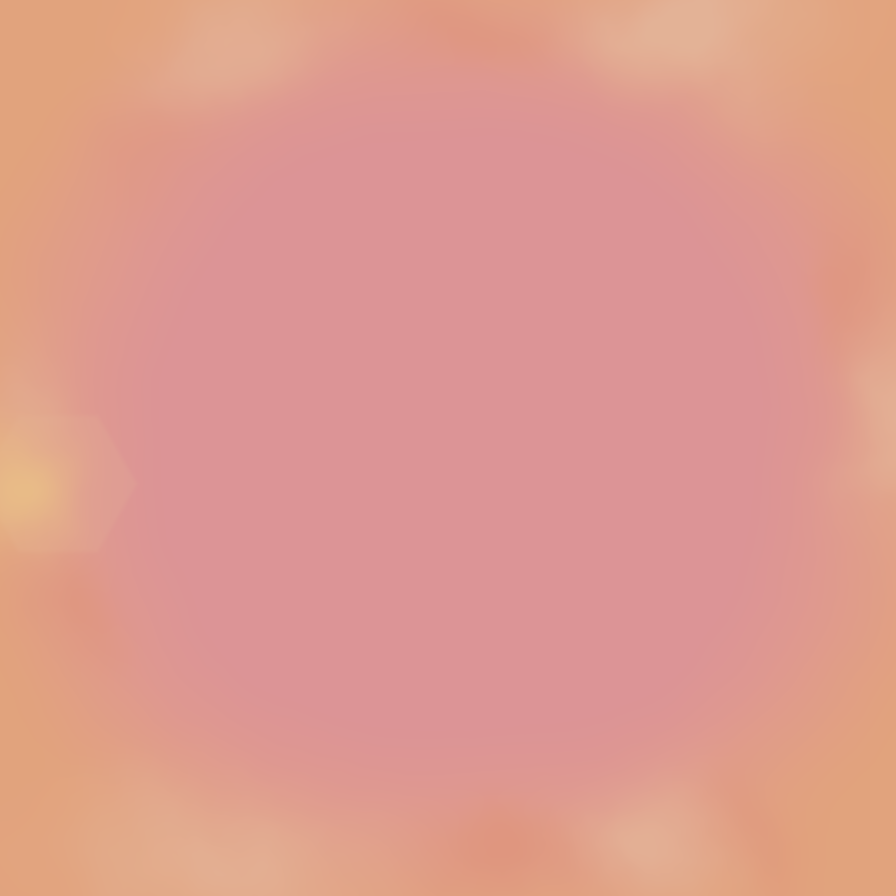
This background is drawn by a Shadertoy shader. Its source:

```glsl
const vec3 ROSE = vec3(0.862, 0.580, 0.588);
const vec3 CORAL = vec3(0.876, 0.602, 0.555);
const vec3 APRICOT = vec3(0.884, 0.638, 0.490);
const vec3 CREAM = vec3(0.892, 0.698, 0.590);
const vec3 TERRACOTTA = vec3(0.872, 0.575, 0.480);
const vec3 GOLD = vec3(0.915, 0.750, 0.530);

float hash(vec2 p) {
    return fract(sin(dot(p, vec2(127.1, 311.7))) * 43758.5453);
}

float noise(vec2 p) {
    vec2 cell = floor(p);
    vec2 f = fract(p);
    f = f * f * (3.0 - 2.0 * f);
    float low = mix(hash(cell), hash(cell + vec2(1.0, 0.0)), f.x);
    float high = mix(hash(cell + vec2(0.0, 1.0)), hash(cell + 1.0), f.x);
    return mix(low, high, f.y);
}

float fbm(vec2 p) {
    float sum = 0.0;
    float amplitude = 0.5;
    for (int i = 0; i < 5; i++) {
        sum += amplitude * noise(p);
        p = mat2(1.6, 1.2, -1.2, 1.6) * p + 7.3;
        amplitude *= 0.5;
    }
    return sum;
}

// Soft elliptical patch, 1 at its centre
float puff(vec2 p, vec2 center, vec2 radius) {
    vec2 d = (p - center) / radius;
    return exp(-dot(d, d));
}

// Distance from the centre along rounded-square contours
float roundedRadius(vec2 p, float power) {
    vec2 a = pow(abs(p) + 1e-4, vec2(power));
    return pow(a.x + a.y, 1.0 / power);
}

float hexagon(vec2 p, float radius) {
    p = abs(p);
    return max(p.y, dot(p, vec2(0.866, 0.5))) - radius;
}

// Pale clouds around the border
float cloudCover(vec2 p) {
    float c = 0.75 * puff(p, vec2(0.27, 0.95), vec2(0.09, 0.09));
    c += 0.95 * puff(p, vec2(0.77, 0.97), vec2(0.14, 0.08));
    c += 0.85 * puff(p, vec2(0.23, 0.04), vec2(0.15, 0.07));
    c += 0.85 * puff(p, vec2(0.72, 0.07), vec2(0.08, 0.09));
    c += 0.75 * puff(p, vec2(1.00, 0.52), vec2(0.07, 0.11));
    c += 0.50 * puff(p, vec2(0.03, 0.56), vec2(0.06, 0.06));
    return c;
}

// Warm hollows between the clouds
float shadowCover(vec2 p) {
    float s = 0.65 * puff(p, vec2(0.53, 0.95), vec2(0.09, 0.06));
    s += 0.70 * puff(p, vec2(0.93, 0.67), vec2(0.05, 0.08));
    s += 0.75 * puff(p, vec2(0.57, 0.04), vec2(0.09, 0.05));
    s += 0.60 * puff(p, vec2(0.09, 0.33), vec2(0.06, 0.05));
    s += 0.45 * puff(p, vec2(0.84, 0.06), vec2(0.04, 0.06));
    s += 0.35 * puff(p, vec2(0.20, 0.82), vec2(0.07, 0.06));
    return s;
}

void mainImage(out vec4 fragColor, in vec2 fragCoord) {
    vec2 uv = fragCoord / iResolution.xy;
    vec2 warp = vec2(fbm(uv * 7.0), fbm(uv * 7.0 + 31.0)) - 0.48;
    vec2 cloudy = uv + 0.10 * warp;

    // Rose centre, coral ring, apricot border
    float radius = roundedRadius(uv + 0.035 * warp - vec2(0.515, 0.51), 2.4);
    vec3 color = mix(ROSE, CORAL, smoothstep(0.31, 0.46, radius));
    color = mix(color, APRICOT, smoothstep(0.40, 0.57, radius));

    // Clouds and hollows fade out toward the centre
    float border = smoothstep(0.36, 0.47, radius);
    float wisps = 0.65 + 0.7 * fbm(cloudy * 9.0 + 4.0);
    color = mix(color, TERRACOTTA, border * clamp(shadowCover(cloudy), 0.0, 1.0));
    color = mix(color, CREAM, border * clamp(cloudCover(cloudy) * wisps, 0.0, 1.0));

    // Golden glow with a faint hexagonal flare at the left
    float flare = smoothstep(0.004, -0.004, hexagon(uv - vec2(0.065, 0.46), 0.076));
    color = mix(color, CREAM, 0.22 * flare);
    color = mix(color, GOLD, 0.85 * puff(cloudy, vec2(0.01, 0.46), vec2(0.07, 0.06)));

    fragColor = vec4(color, 1.0);
}
```
